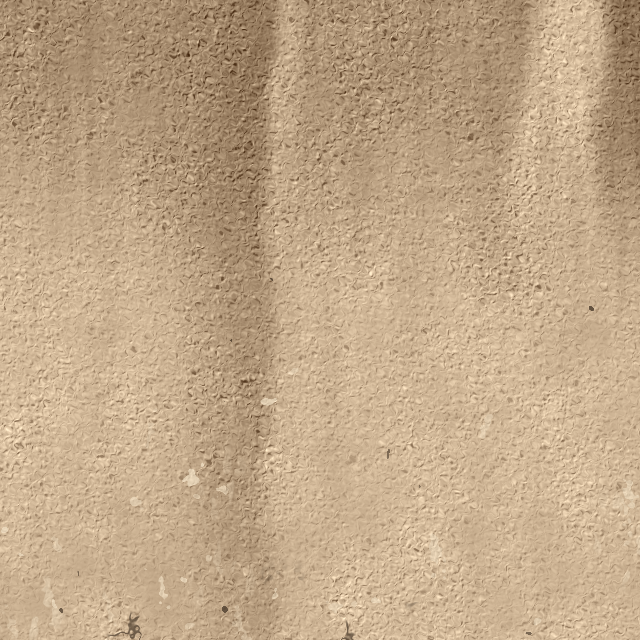
Give the GLSL for this texture, as a WebGL 2 fragment shader.

```glsl
#version 300 es
precision highp float;
// Weathered tan stucco wall with vertical rain stains, pale chips and small pits.

#define BASE_COLOR vec3(0.814, 0.714, 0.590)
#define CHIP_COLOR vec3(0.92, 0.85, 0.74)
#define PIT_COLOR vec3(0.28, 0.22, 0.16)
#define GRAIN_SCALE 215.0
#define GRAIN_CONTRAST 0.13
#define LIGHT_DIR vec2(-0.6, 0.8)
#define TOP_GRIME 0.16
#define RUN_GRIME 0.145
#define STREAK_CONTRAST 0.075
#define CHIP_COUNT 28
#define PIT_COUNT 10

uniform vec2 u_resolution;
out vec4 fragColor;

vec3 hash3(vec2 p) {
    vec3 q = fract(p.xyx * vec3(0.1031, 0.1030, 0.0973));
    q += dot(q, q.yxz + 33.33);
    return fract((q.xxy + q.yzz) * q.zyx);
}

// Cellular noise: one soft bump or dent per cell, centred on zero
float lumps(vec2 p) {
    vec2 cell = floor(p);
    float sum = 0.0;
    for (int j = -1; j <= 1; j++) {
        for (int i = -1; i <= 1; i++) {
            vec2 c = cell + vec2(i, j);
            vec3 h = hash3(c + 71.0);
            vec2 d = p - c - h.xy;
            float k = max(1.0 - dot(d, d), 0.0);
            sum += (2.0 * h.z - 1.0) * k * k * k;
        }
    }
    return sum;
}

// Difference of heights along the light direction
float relief(vec2 p) {
    vec2 offset = 0.24 * LIGHT_DIR;
    return lumps(p - offset) - lumps(p + offset);
}

// Vertical band with its own softness on each side
float band(float x, float left, float right, float softLeft, float softRight) {
    return smoothstep(left - softLeft, left + softLeft, x)
         * (1.0 - smoothstep(right - softRight, right + softRight, x));
}

// Scattered ragged spots, crowded towards the bottom
float spots(vec2 uv, int count, float seed, vec2 minSize, vec2 maxSize, float height, float ragged) {
    float mask = 0.0;
    for (int i = 0; i < count; i++) {
        vec3 place = hash3(vec2(float(i) * 7.3 + seed, seed));
        vec3 shape = hash3(vec2(seed, float(i) * 5.7 + 3.0));
        vec2 center = vec2(place.x, height * place.y * sqrt(place.y) + 0.01);
        vec2 size = mix(minSize, maxSize, shape.xy * shape.xy);
        vec2 d = uv - center;
        d.x += (shape.z - 0.5) * d.y;
        float edge = length(d / size) + 1.1 * ragged;
        mask = max(mask, (1.0 - smoothstep(0.75, 1.0, edge)) * mix(0.4, 1.0, place.z));
    }
    return mask;
}

void main() {
    vec2 uv = gl_FragCoord.xy / u_resolution;

    // Broad irregularity shared by stains and wear
    float blotch = lumps(uv * vec2(6.0, 5.0) + 13.0);
    float patches = lumps(uv * vec2(17.0, 14.0) + 3.0);
    float streak = lumps(vec2(uv.x * 24.0, uv.y * 2.2) + 5.0);
    float fineStreak = lumps(vec2(uv.x * 75.0, uv.y * 6.0) + 40.0);
    float trowel = lumps(vec2(uv.x * 7.0, uv.y * 110.0 + 1.5 * patches) + 90.0);
    float ragged = lumps(uv * 120.0 + 20.0);
    float x = uv.x + 0.014 * blotch + 0.005 * sin(uv.y * 11.0) + 0.01 * patches + 0.004 * ragged;

    // Rain-washed pale runs and dark runs
    float washed = band(x, 0.435, 0.465, 0.02, 0.035) * smoothstep(0.55, 0.9, uv.y)
                 + band(x, 0.82, 0.935, 0.03, 0.012) * smoothstep(0.5, 0.85, uv.y);
    float run = band(x, 0.32, 0.425, 0.1, 0.025) * mix(0.65, 1.0, smoothstep(0.0, 0.35, uv.y))
              * (1.0 - 0.5 * smoothstep(0.65, 1.0, uv.y));
    float edgeRun = band(x, 0.948, 1.2, 0.015, 0.1) * smoothstep(0.35, 0.95, uv.y);
    float grime = smoothstep(0.5, 0.98, uv.y + 0.12 * blotch + 0.06 * streak + 0.03 * patches);

    // Combined stain tone
    float tone = -TOP_GRIME * grime * (1.0 + 0.5 * streak) * (1.0 - 0.9 * washed);
    tone -= RUN_GRIME * run * (1.0 + 0.3 * fineStreak) + 0.10 * edgeRun;
    tone += STREAK_CONTRAST * (streak + 0.45 * fineStreak) * mix(0.2, 1.0, smoothstep(0.3, 0.9, uv.y));
    tone += 0.026 * blotch + 0.02 * patches + 0.016 * trowel + 0.03 * washed;

    // Rough plaster lit from the side, with fine grit and sparse dark creases
    vec2 grainPos = uv * GRAIN_SCALE + vec2(0.8, -0.6) * ragged;
    float grain = 0.85 * relief(grainPos) + 0.32 * relief(grainPos * 0.53 + 31.0);
    grain += 0.4 * relief(grainPos.yx * 1.7 + 9.0) + 0.22 * lumps(grainPos * 1.35 + 57.0);
    float crease = smoothstep(0.38, 0.75, -grain - 0.15 * trowel * smoothstep(0.4, 0.8, uv.y));
    float roughness = 0.88 + 0.35 * blotch + 0.4 * patches + 0.25 * grime + 0.25 * run;
    tone += GRAIN_CONTRAST * (grain - 0.55 * crease) * roughness;

    vec3 color = BASE_COLOR + tone * vec3(1.0, 1.02, 0.97);

    // Faint scuffs, chips, pits and short cracks
    float low = 1.0 - smoothstep(0.15, 0.42, uv.y);
    float scuff = smoothstep(0.35, 0.6, lumps(uv * vec2(60.0, 24.0) + 60.0) + 0.45 * ragged)
                * smoothstep(0.0, 0.4, lumps(uv * 7.0 + 50.0)) * low;
    float chips = spots(uv, CHIP_COUNT, 11.0, vec2(0.004, 0.003), vec2(0.013, 0.03), 0.5, ragged);
    float pits = spots(uv, PIT_COUNT, 37.0, vec2(0.0015, 0.002), vec2(0.004, 0.008), 0.6, ragged);
    float crack = 1.0 - smoothstep(0.01, 0.06, abs(lumps(uv * 24.0 + 8.0) + 0.12 * ragged));
    crack *= smoothstep(0.35, 0.5, lumps(uv * 13.0 + 77.0)) * (1.0 - smoothstep(0.04, 0.14, uv.y));
    color = mix(color, CHIP_COLOR + 0.5 * GRAIN_CONTRAST * grain, max(0.5 * scuff, 0.85 * chips));
    color = mix(color, PIT_COLOR, max(0.85 * pits, 0.7 * crack));

    fragColor = vec4(clamp(color, 0.0, 1.0), 1.0);
}
```
